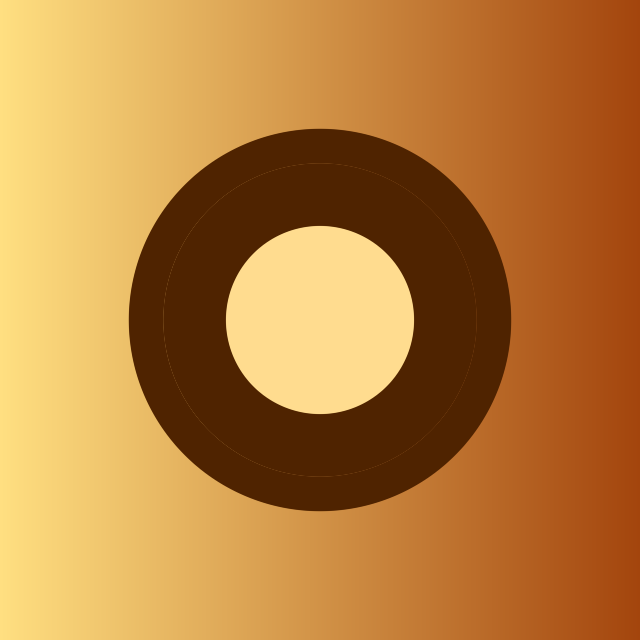
This background is drawn by a three.js fragment shader. Its source:

```glsl
// A pale disc inside a broad dark ring, over a gold to rust gradient.
// Circles are distance functions about the centre; a hairline seam
// divides the ring into two bands.
#define CENTER vec2(0.5)
#define OUTER_RADIUS 0.2988
#define SEAM_RADIUS 0.2448
#define INNER_RADIUS 0.1470
#define SEAM_WIDTH 0.0009
#define SEAM_STRENGTH 0.2
#define EDGE_SOFTNESS 0.001
#define GOLD vec3(1.0, 0.875, 0.505)
#define RUST vec3(0.64, 0.27, 0.05)
#define BROWN vec3(0.31, 0.137, 0.0)
#define CREAM vec3(1.0, 0.863, 0.56)

varying vec2 vUv;

// Smooth coverage of a shape from its signed distance
float coverage(float signedDistance) {
  return 1.0 - smoothstep(-EDGE_SOFTNESS, EDGE_SOFTNESS, signedDistance);
}

void main() {
  float radius = length(vUv - CENTER);

  // Horizontal backdrop
  vec3 backdrop = mix(GOLD, RUST, vUv.x);

  // Dark ring, with the backdrop showing faintly through its seam
  vec3 color = mix(backdrop, BROWN, coverage(radius - OUTER_RADIUS));
  float seam = 1.0 - smoothstep(0.0, SEAM_WIDTH, abs(radius - SEAM_RADIUS));
  color = mix(color, backdrop, seam * SEAM_STRENGTH);

  // Central disc
  color = mix(color, CREAM, coverage(radius - INNER_RADIUS));

  gl_FragColor = vec4(color, 1.0);
}
```
